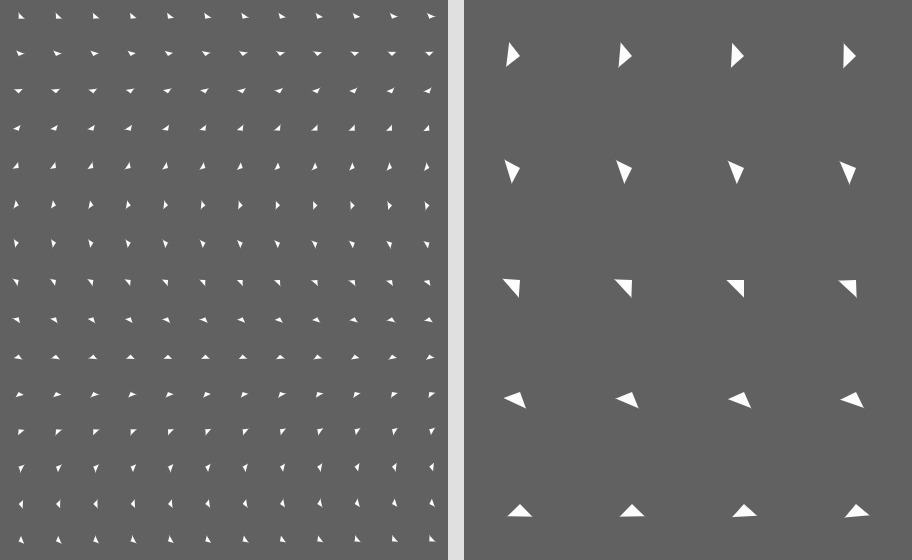
Left, the full canvas; right, a detail of the centre.
Reproduce this pattern procedurally as a Shadertoy shader.

```glsl
// A 12 by 15 grid of small white right triangles on flat grey.
// Each triangle hinges on its cell centre by its right-angled corner and turns
// two degrees further than the one before it, one full turn over the grid.

const vec2 GRID = vec2(12.0, 15.0);

// Distance bound to a right triangle with its corner at the origin, legs on +x and +y.
float rightTriangle(vec2 p, float leg) {
    return max(max(-p.x, -p.y), (p.x + p.y - leg) * 0.70710678);
}

vec2 rotate(vec2 p, float angle) {
    float c = cos(angle), s = sin(angle);
    return vec2(c * p.x - s * p.y, s * p.x + c * p.y);
}

void mainImage(out vec4 fragColor, in vec2 fragCoord) {
    // Square cells, sized by the canvas height
    float pixel = GRID.y / iResolution.y;
    vec2 p = fragCoord * pixel;
    vec2 cell = floor(p);
    vec2 local = fract(p) - 0.5;

    // Reading order: left to right, then top to bottom
    float index = cell.x + GRID.x * (GRID.y - 1.0 - cell.y);
    float turn = radians(360.0) * index / (GRID.x * GRID.y);

    float d = rightTriangle(rotate(local, -turn), 0.157);
    float coverage = clamp(0.5 - d / pixel, 0.0, 1.0);
    coverage *= step(cell.x, GRID.x - 1.0);

    fragColor = vec4(mix(vec3(0.38), vec3(0.99), coverage), 1.0);
}
```
